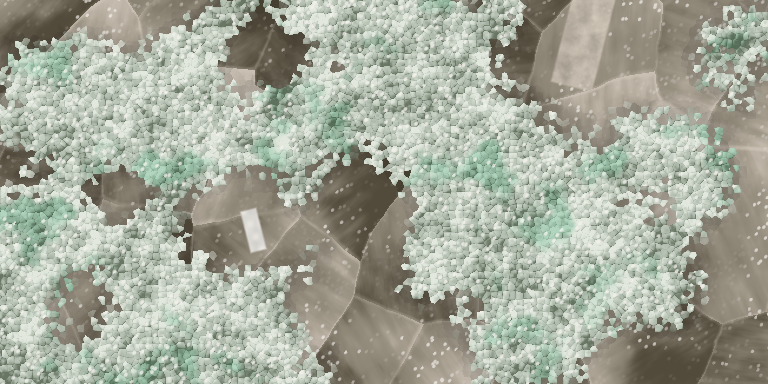
Give the GLSL for this texture, as a Shadertoy shader.

```glsl
// Pale mint mineral crust of sparkling grains over smoky grey-brown quartz.

const vec3 QUARTZ_DARK  = vec3(0.32, 0.29, 0.23);
const vec3 QUARTZ_MID   = vec3(0.56, 0.53, 0.47);
const vec3 QUARTZ_PALE  = vec3(0.79, 0.75, 0.70);
const vec3 CRUST_SHADOW = vec3(0.41, 0.46, 0.39);
const vec3 CRUST_MID    = vec3(0.70, 0.745, 0.69);
const vec3 CRUST_LIGHT  = vec3(0.89, 0.91, 0.87);
const vec3 GLINT        = vec3(0.96, 0.95, 0.93);

// Ellipses as centre.xy, radius.xy, in units of canvas height.
const vec4 PATCHES[8] = vec4[8](
    vec4(0.36, 0.50, 0.54, 0.38), vec4(0.28, 0.13, 0.52, 0.32),
    vec4(0.86, 0.82, 0.50, 0.32), vec4(1.15, 0.48, 0.26, 0.27),
    vec4(1.48, 0.50, 0.34, 0.20), vec4(1.33, 0.18, 0.17, 0.19),
    vec4(1.68, 0.31, 0.15, 0.17), vec4(1.97, 0.92, 0.13, 0.11));
const vec4 HOLES[6] = vec4[6](
    vec4(0.28, 0.49, 0.08, 0.07), vec4(0.04, 0.57, 0.07, 0.05),
    vec4(0.22, 0.24, 0.07, 0.07), vec4(0.93, 0.47, 0.13, 0.14),
    vec4(0.63, 0.83, 0.08, 0.06), vec4(0.66, 0.42, 0.13, 0.08));

vec2 hash22(vec2 p) {
    vec3 q = fract(vec3(p.xyx) * vec3(0.1031, 0.1030, 0.0973));
    q += dot(q, q.yzx + 33.33);
    return fract((q.xx + q.yz) * q.zy);
}

mat2 rotate(float a) { return mat2(cos(a), sin(a), -sin(a), cos(a)); }

float noise(vec2 p) {
    vec2 i = floor(p), f = fract(p);
    f = f * f * (3.0 - 2.0 * f);
    return mix(mix(hash22(i).x, hash22(i + vec2(1, 0)).x, f.x),
               mix(hash22(i + vec2(0, 1)).x, hash22(i + vec2(1, 1)).x, f.x), f.y);
}

float fbm(vec2 p) {
    float sum = 0.0, amp = 0.533;
    for (int i = 0; i < 4; i++) {
        sum += amp * noise(p);
        p = rotate(0.6) * p * 2.03 + 7.1;
        amp *= 0.5;
    }
    return sum;
}

// Nearest cell: offset to its centre in xy, edge gap in z, random value in w.
vec4 cells(vec2 p) {
    vec2 base = floor(p), offset = vec2(0.0);
    float near = 9.0, next = 9.0, id = 0.0;
    for (int y = -1; y <= 1; y++)
    for (int x = -1; x <= 1; x++) {
        vec2 cell = base + vec2(x, y);
        vec2 d = cell + 0.1 + 0.8 * hash22(cell) - p;
        float dist = length(d);
        if (dist < near) {
            next = near; near = dist; offset = d;
            id = hash22(cell + 51.7).y;
        } else next = min(next, dist);
    }
    return vec4(offset, next - near, id);
}

float ellipse(vec2 p, vec4 e) {
    return (1.0 - length((p - e.xy) / e.zw)) * min(e.z, e.w);
}

// Positive where the crust grows.
float crustField(vec2 p) {
    float field = -1.0;
    for (int i = 0; i < 8; i++) field = max(field, ellipse(p, PATCHES[i]));
    for (int i = 0; i < 6; i++) field = min(field, -ellipse(p, HOLES[i]));
    return field + 0.30 * (fbm(p * 6.0 + 3.0) - 0.48);
}

// Bright flecks: a few random cells of a fine, stretched lattice.
float glints(vec2 p, float scale, float share) {
    vec4 c = cells(rotate(0.7) * p * scale * vec2(1.0, 0.75));
    return step(1.0 - share, c.w) * smoothstep(0.55, 0.2, length(c.xy));
}

vec3 quartz(vec2 p) {
    vec2 warped = p + 0.05 * vec2(fbm(p * 5.0), fbm(p * 5.0 + 40.0));
    vec4 facet = cells(rotate(0.45) * warped * vec2(4.2, 2.8));
    vec2 slope = rotate(facet.w * 6.28) * vec2(0.4, 0.0);
    float streak = fbm(rotate(facet.w * 3.0 - 0.8) * p * vec2(9.0, 45.0));
    float tone = 0.40 + 0.35 * (facet.w - 0.5) + dot(facet.xy, slope);
    tone += 0.5 * (fbm(p * 9.0) - 0.5) + 0.28 * (streak - 0.5);
    tone += 0.16 * smoothstep(0.05, 0.0, facet.z) + 0.12 * smoothstep(1.6, 1.85, p.x);
    tone -= 0.4 * max(0.0, 1.0 - length((p - vec2(1.75, 0.03)) / vec2(0.16, 0.09)));
    vec3 col = mix(QUARTZ_DARK, QUARTZ_MID, smoothstep(0.0, 0.45, tone));
    col = mix(col, QUARTZ_PALE, smoothstep(0.4, 0.95, tone));
    float frosted = smoothstep(0.45, 0.7, fbm(p * 8.0 + 19.0));
    return mix(col, GLINT, glints(p, 95.0, 0.16) * (0.08 + 0.6 * frosted));
}

vec3 crust(vec2 p, vec4 grain, float field) {
    vec2 toLight = vec2(-0.012, 0.016);
    float relief = fbm(p * 13.0) - fbm(p * 13.0 + toLight * 13.0);
    float lump = fbm(p * 11.0 + 8.0);
    float tone = 0.53 + 0.42 * (grain.w - 0.5) + 1.0 * relief + 0.7 * (lump - 0.5);
    tone += 0.28 * dot(grain.xy, vec2(0.6, -0.8));
    tone -= 0.20 * smoothstep(0.18, 0.0, grain.z);
    tone += 0.35 * (noise(p * 120.0) - 0.5) + 0.10 * smoothstep(0.0, 0.12, field);
    vec3 col = mix(CRUST_SHADOW, CRUST_MID, smoothstep(0.05, 0.5, tone));
    col = mix(col, CRUST_LIGHT, smoothstep(0.45, 0.95, tone));
    float teal = smoothstep(0.58, 0.75, fbm(p * 7.0 + 60.0));
    col = mix(col, col * vec3(0.78, 0.92, 0.86), teal);
    return mix(col, GLINT, 0.75 * glints(p + 5.0, 85.0, 0.13));
}

// Flat-sided crystal blade with soft edges.
float blade(vec2 p, vec2 centre, vec2 halfSize, float angle, float soft) {
    vec2 d = abs(rotate(angle) * (p - centre)) - halfSize;
    return smoothstep(soft, -soft, max(d.x, d.y));
}

void mainImage(out vec4 fragColor, in vec2 fragCoord) {
    vec2 p = fragCoord / iResolution.y;
    float scale = 58.0, soft = 0.004;

    // Quartz bed with two bright reflecting faces
    vec3 col = quartz(p);
    float face = blade(p, vec2(1.52, 0.90), vec2(0.055, 0.13), 0.25, soft);
    col = mix(col, QUARTZ_PALE * (0.8 + 0.35 * fbm(p * 40.0)), 0.8 * face);

    // Whole grains are kept or dropped, giving a crumbly border
    vec4 grain = cells(p * scale);
    float field = crustField(p + grain.xy / scale);
    float cover = smoothstep(-0.008, 0.008, field + 0.07 * (grain.w - 0.5));
    col *= 1.0 - 0.15 * smoothstep(-0.06, 0.0, field);
    col = mix(col, crust(p, grain, field), cover);

    float shine = blade(p, vec2(0.66, 0.40), vec2(0.021, 0.055), -0.25, soft);
    col = mix(col, GLINT * (0.86 + 0.12 * noise(p * 60.0)), shine);
    fragColor = vec4(clamp(col, 0.0, 1.0), 1.0);
}
```
